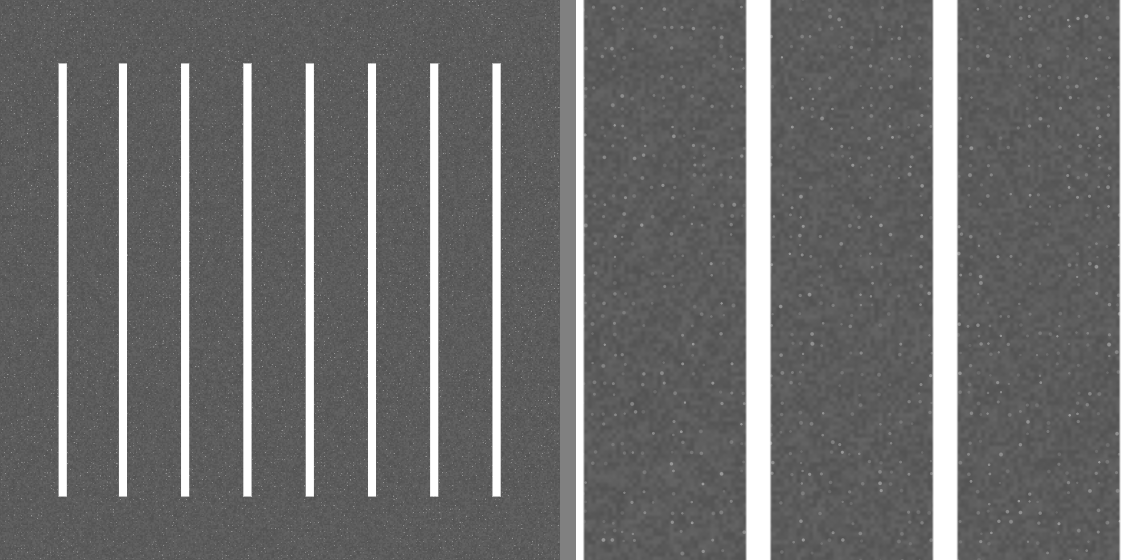
Left: the whole. Right: its middle third, enlarged.
This pattern is drawn by a three.js fragment shader. Its source:

```glsl
// Dark asphalt with a row of eight upright white painted bars.
// The ground is fine value noise with scattered pale grit; the bars are
// box distances repeated in a loop, the first set slightly inward.
varying vec2 vUv;

const int BAR_COUNT = 8;
const float BAR_PITCH = 0.1112;
const float LAST_BAR_X = 0.8867;
const float FIRST_BAR_INSET = 0.0036;
const vec2 BAR_HALF_SIZE = vec2(0.0073, 0.3867);
const float EDGE_SOFTNESS = 0.0009;

const vec3 ASPHALT = vec3(0.358);
const vec3 PAINT = vec3(1.0);

float hash(vec2 p) {
  vec3 q = fract(p.xyx * vec3(0.1031, 0.1030, 0.0973));
  q += dot(q, q.yzx + 33.33);
  return fract((q.x + q.y) * q.z);
}

float valueNoise(vec2 p) {
  vec2 cell = floor(p);
  vec2 f = fract(p);
  f = f * f * (3.0 - 2.0 * f);
  float low = mix(hash(cell), hash(cell + vec2(1.0, 0.0)), f.x);
  float high = mix(hash(cell + vec2(0.0, 1.0)), hash(cell + vec2(1.0)), f.x);
  return mix(low, high, f.y);
}

float boxDistance(vec2 p, vec2 halfSize) {
  vec2 d = abs(p) - halfSize;
  return length(max(d, 0.0)) + min(max(d.x, d.y), 0.0);
}

// One optional round fleck per cell, with random place, size and strength.
float grit(vec2 uv, float cells, float density) {
  vec2 p = uv * cells;
  vec2 cell = floor(p);
  vec2 center = 0.3 + 0.4 * vec2(hash(cell + 17.0), hash(cell + 71.0));
  float radius = mix(0.16, 0.28, hash(cell + 131.0));
  float present = step(hash(cell + 211.0), density);
  float strength = pow(hash(cell + 307.0), 2.0);
  float fleck = 1.0 - smoothstep(radius * 0.4, radius, length(fract(p) - center));
  return fleck * present * mix(0.3, 1.0, strength);
}

vec3 asphalt(vec2 uv) {
  float fine = valueNoise(uv * 410.0) - 0.5;
  float coarse = valueNoise(uv * 150.0 + 40.0) - 0.5;
  float shade = fine * 0.066 + coarse * 0.018;
  return ASPHALT + shade + 0.23 * grit(uv, 170.0, 0.3);
}

// Distance to the nearest bar in the row.
float barsDistance(vec2 uv) {
  float nearest = 1.0;
  for (int i = 0; i < BAR_COUNT; i++) {
    float x = LAST_BAR_X - BAR_PITCH * float(BAR_COUNT - 1 - i);
    if (i == 0) x += FIRST_BAR_INSET;
    nearest = min(nearest, boxDistance(uv - vec2(x, 0.5), BAR_HALF_SIZE));
  }
  return nearest;
}

void main() {
  float paint = 1.0 - smoothstep(-EDGE_SOFTNESS, EDGE_SOFTNESS, barsDistance(vUv));
  gl_FragColor = vec4(mix(asphalt(vUv), PAINT, paint), 1.0);
}
```
